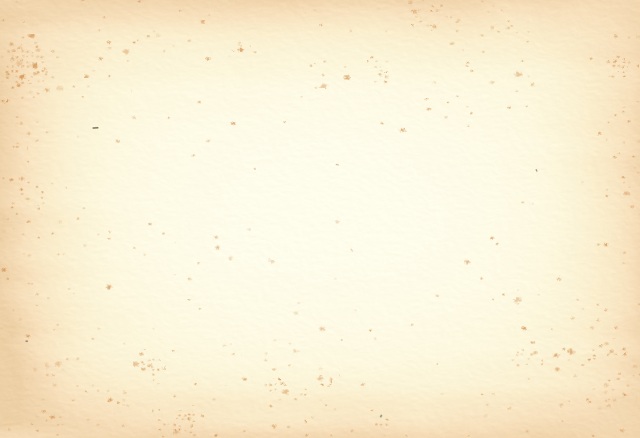
Write a WebGL 2 fragment shader that draws this texture.

```glsl
#version 300 es
precision highp float;
// Aged cream paper with toasted edges, fibre grain and rusty foxing spots.
#define EDGE_FADE 0.112
#define GRAIN_SCALE vec2(75.0, 135.0)
#define GRAIN_DEPTH 0.032
#define STREAK_DEPTH 0.22
#define SPOT_RATE 0.13
#define SPOT_CELL 0.030
#define SPOT_COLOR vec3(0.83, 0.58, 0.33)
#define INK_COLOR vec3(0.22, 0.20, 0.16)

uniform vec2 u_resolution;
out vec4 fragColor;

// Foxed patches: centre x, centre y, radius (canvas height = 1).
const int PATCHES = 12;
const vec3 patches[PATCHES] = vec3[](
  vec3(0.060, 0.845, 0.048), vec3(0.542, 0.902, 0.018),
  vec3(0.975, 0.962, 0.026), vec3(1.408, 0.855, 0.024),
  vec3(0.875, 0.852, 0.022), vec3(0.086, 0.550, 0.017),
  vec3(0.415, 0.032, 0.034), vec3(0.267, 0.078, 0.022),
  vec3(0.744, 0.135, 0.015), vec3(0.626, 0.124, 0.014),
  vec3(0.330, 0.165, 0.028), vec3(1.206, 0.180, 0.025));

float hash(vec2 p) {
  vec3 q = fract(vec3(p.xyx) * 0.1031);
  q += dot(q, q.yzx + 33.33);
  return fract((q.x + q.y) * q.z);
}

float noise(vec2 p) {
  vec2 i = floor(p), f = fract(p);
  f = f * f * (3.0 - 2.0 * f);
  vec2 e = vec2(0.0, 1.0);
  return mix(mix(hash(i), hash(i + e.yx), f.x),
             mix(hash(i + e.xy), hash(i + e.yy), f.x), f.y);
}

float fbm(vec2 p) {
  float sum = 0.0, amp = 0.5;
  for (int i = 0; i < 4; i++) {
    sum += amp * noise(p);
    p = p * 2.03 + 17.3;
    amp *= 0.5;
  }
  return sum;
}

// Yellowing that builds up towards the four sides.
float ageing(vec2 uv, vec2 p) {
  vec2 low = vec2(1.0, 0.86) * exp(-uv / (EDGE_FADE * vec2(1.0, 1.18)));
  vec2 high = vec2(0.84, 0.95) * exp(-(1.0 - uv) / (EDGE_FADE * vec2(0.95, 1.0)));
  vec2 clean = (1.0 - low) * (1.0 - high);
  float age = 1.0 - clean.x * clean.y;
  vec2 corner = p - vec2(0.0, 0.13);
  age += 0.16 * exp(-dot(corner, corner) / 0.025);
  float cloud = fbm(p * 5.0) - 0.47;
  float streak = noise(vec2(p.x * 1.6, p.y * 24.0)) - 0.5;
  return age * (1.0 + 0.3 * cloud + STREAK_DEPTH * streak);
}

vec3 paperColor(float age) {
  float t = clamp(age, 0.0, 1.2) * 4.0;
  vec3 c = mix(vec3(0.998, 0.993, 0.935), vec3(0.990, 0.970, 0.870), min(t, 1.0));
  c = mix(c, vec3(0.980, 0.930, 0.800), clamp(t - 1.0, 0.0, 1.0));
  c = mix(c, vec3(0.970, 0.880, 0.740), clamp(t - 2.0, 0.0, 1.0));
  return mix(c, vec3(0.940, 0.830, 0.670), clamp(t - 3.0, 0.0, 1.3));
}

// One ragged spot per occupied cell, over three sizes of grid.
float foxing(vec2 p, float rate, float px) {
  float cover = 0.0, cell = SPOT_CELL;
  for (int i = 0; i < 3; i++) {
    vec2 q = p / cell + float(i) * 41.0;
    vec2 id = floor(q);
    vec2 jitter = vec2(hash(id + 3.7), hash(id + 9.1));
    vec2 d = fract(q) - mix(vec2(0.28), vec2(0.72), jitter);
    float radius = mix(0.07, 0.20, hash(id + 21.3));
    float dist = length(d * vec2(0.85, 1.1)) - radius + 0.22 * (noise(q * 9.0) - 0.5);
    float soft = 0.06 + px / cell;
    float strength = mix(0.2, 0.85, hash(id + 55.9)) * step(hash(id), rate);
    cover = max(cover, strength * (1.0 - smoothstep(-soft, soft, dist)));
    cell *= 0.62;
  }
  return cover;
}

// Tiny capsule-shaped speck of debris.
float fleck(vec2 p, vec2 centre, vec2 arm, float radius, float px) {
  vec2 d = p - centre;
  float along = clamp(dot(d, arm) / dot(arm, arm), -1.0, 1.0);
  return 1.0 - smoothstep(-px, px, length(d - arm * along) - radius);
}

void main() {
  vec2 uv = gl_FragCoord.xy / u_resolution;
  float px = 1.0 / u_resolution.y;
  vec2 p = gl_FragCoord.xy * px;
  float age = ageing(uv, p);
  vec3 color = paperColor(age);

  // Raised fibres lit from above
  vec2 g = p * GRAIN_SCALE + 2.0 * fbm(p * 20.0);
  float relief = fbm(g) - fbm(g + vec2(0.25, 0.55));
  color += GRAIN_DEPTH * relief * vec3(0.7, 0.9, 1.2) * (0.8 + 0.6 * age);

  // Foxing gathers in patches and along the edges
  float rate = SPOT_RATE * age * smoothstep(0.25, 0.75, fbm(p * 7.0 + 4.0)) + 0.002;
  for (int i = 0; i < PATCHES; i++) {
    vec2 d = (p - patches[i].xy) / patches[i].z;
    rate += 0.62 * exp(-dot(d, d));
  }
  color = mix(color, SPOT_COLOR, foxing(p, rate, px));

  // Dark and tan debris
  color = mix(color, INK_COLOR, 0.9 * fleck(p, vec2(0.218, 0.708), vec2(0.005, 0.0003), 0.0013, px));
  color = mix(color, INK_COLOR, 0.6 * fleck(p, vec2(1.225, 0.611), vec2(0.0007, -0.0015), 0.001, px));
  color = mix(color, INK_COLOR, 0.6 * fleck(p, vec2(0.061, 0.221), vec2(0.001, 0.0), 0.0015, px));
  color = mix(color, vec3(0.25, 0.45, 0.32), 0.7 * fleck(p, vec2(0.870, 0.050), vec2(0.0005, 0.001), 0.0018, px));
  color = mix(color, SPOT_COLOR * 0.8, 0.6 * fleck(p, vec2(0.770, 0.624), vec2(0.002, -0.0005), 0.001, px));
  color = mix(color, SPOT_COLOR, 0.5 * fleck(p, vec2(0.803, 0.429), vec2(0.0015, -0.002), 0.001, px));
  fragColor = vec4(clamp(color, 0.0, 1.0), 1.0);
}
```
